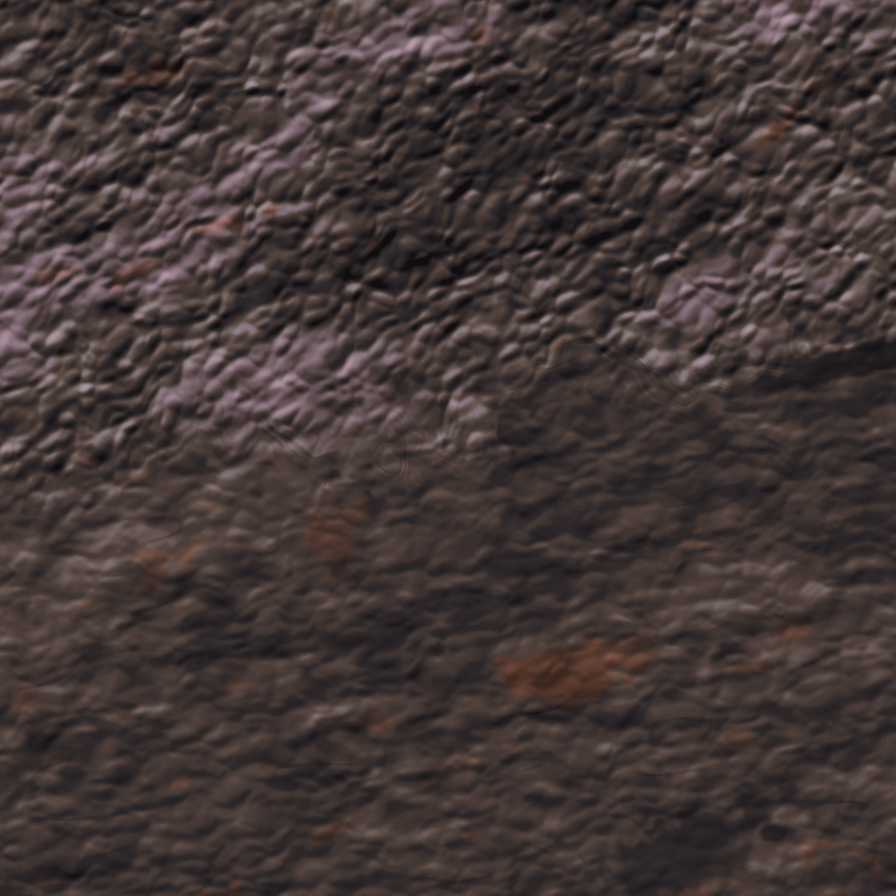
Write a WebGL 2 fragment shader that draws this texture.

```glsl
#version 300 es
precision highp float;
// Weathered rock face: lumpy mauve-grey gravel above darker, flatter beds.
// Soft pebbles with their own shades and layered noise are lit from above, then
// toned through an earth ramp with rust stains, ledges and dark clefts.

uniform vec2 u_resolution;
out vec4 fragColor;

const vec2 LIGHT = vec2(-0.35, 0.94);
const float LIGHT_STEP = 0.006;
const vec3 RUST = vec3(0.45, 0.27, 0.20);
const vec3 MAUVE = vec3(0.37, 0.30, 0.335);

vec2 hash2(vec2 p) {
  vec3 q = fract(p.xyx * vec3(0.1031, 0.1030, 0.0973));
  q += dot(q, q.yzx + 33.33);
  return fract((q.xx + q.yz) * q.zy);
}

vec2 turn(vec2 p, float angle) {
  float c = cos(angle), s = sin(angle);
  return vec2(c * p.x + s * p.y, c * p.y - s * p.x);
}

float noise(vec2 p) {
  vec2 i = floor(p), f = fract(p);
  f = f * f * f * (f * (f * 6.0 - 15.0) + 10.0);
  float low = mix(hash2(i).x, hash2(i + vec2(1, 0)).x, f.x);
  float high = mix(hash2(i + vec2(0, 1)).x, hash2(i + vec2(1, 1)).x, f.x);
  return mix(low, high, f.y);
}

float fbm(vec2 p, int octaves) {
  float sum = 0.0, amp = 0.5, total = 0.0;
  for (int i = 0; i < octaves; i++) {
    sum += amp * noise(p);
    total += amp;
    amp *= 0.55;
    p = turn(p, 0.7) * 2.03 + 17.3;
  }
  return sum / total;
}

// Soft union of round bumps, one per jittered cell: height and stone shade
vec2 pebbles(vec2 p) {
  vec2 cell = floor(p);
  float sum = 0.01, shade = 0.005;
  for (int y = -1; y <= 1; y++) {
    for (int x = -1; x <= 1; x++) {
      vec2 c = cell + vec2(x, y);
      vec2 d = c + 0.05 + 0.9 * hash2(c) - p;
      vec2 kind = hash2(c + 41.0);
      float w = exp(-10.0 * dot(d, d) * mix(0.7, 2.0, kind.x));
      sum += w;
      shade += w * kind.y;
    }
  }
  return vec2(log(sum) / 10.0, shade / sum - 0.5);
}

// Ragged, tilted ellipse: 1 inside, 0 outside
float blot(vec2 p, vec2 center, vec2 size, float angle, float ragged) {
  float d = length(turn(p - center, angle) / size);
  d += ragged * (fbm(p * 32.0, 3) - 0.5);
  return 1.0 - smoothstep(0.6, 1.15, d);
}

// 1 on the gravel slope, 0 on the beds below
float gravelMask(vec2 p) {
  float edge = 0.42 + 0.21 * p.x + 0.2 * (fbm(p * 8.0, 4) - 0.5);
  return smoothstep(-0.05, 0.07, p.y - edge);
}

// Height and shade of the rock
vec2 surface(vec2 p, float gravel) {
  vec2 warp = vec2(noise(p * 27.0), noise(p * 27.0 + 50.0)) - 0.5;
  vec2 slope = turn(p + 0.012 * warp, 0.6) * vec2(1.0, 1.4);
  vec2 bed = turn(p + 0.012 * warp, 0.2) * vec2(1.0, 1.6);
  vec2 lumps = pebbles(slope * 44.0) + 1.1 * pebbles(slope * 25.0 + 9.0);
  lumps.x += 0.75 * fbm(slope * 30.0, 3);
  vec2 layers = 0.7 * pebbles(bed * 18.0) + 0.5 * pebbles(bed * 37.0 + 5.0);
  layers.x += 0.5 * fbm(bed * 26.0, 3);
  return mix(layers, lumps, gravel);
}

vec3 earthRamp(float t) {
  vec3 stops[6] = vec3[6](vec3(0.06, 0.05, 0.06), vec3(0.16, 0.14, 0.15),
    vec3(0.24, 0.20, 0.19), vec3(0.31, 0.25, 0.23),
    vec3(0.40, 0.34, 0.32), vec3(0.50, 0.44, 0.46));
  float s = clamp(t, 0.0, 0.999) * 5.0;
  int i = int(s);
  return mix(stops[i], stops[i + 1], s - float(i)) + 0.35 * clamp(t - 1.0, 0.0, 0.4);
}

void main() {
  vec2 p = gl_FragCoord.xy / u_resolution;
  float gravel = gravelMask(p);
  vec2 rock = surface(p, gravel);
  float relief = rock.x - surface(p + LIGHT * LIGHT_STEP, gravel).x;

  // Broad bands follow the tilt of the strata
  vec2 bed = turn(p, mix(0.2, 0.5, gravel));
  float band = fbm(turn(p, 0.4) * vec2(4.0, 10.0) + 4.0, 4) - 0.5;
  float mottle = fbm(bed * vec2(26.0, 40.0), 4) - 0.5;
  float tone = mix(0.42, 0.57, gravel) + relief * mix(1.1, 1.35, gravel)
             + rock.y * mix(0.17, 0.24, gravel)
             + band * mix(0.5, 1.0, gravel) + mottle * mix(0.42, 0.5, gravel);

  // Soft broken seams along the beds
  float seam = fbm(bed * vec2(6.0, 20.0) + 31.0, 3) - 0.5;
  float broken = smoothstep(0.48, 0.68, noise(bed * vec2(8.0, 14.0)));
  tone -= 0.15 * exp(-900.0 * seam * seam) * broken * (1.0 - gravel);
  tone = max(tone, 0.13 + 0.5 * tone);

  // Smooth ledges, pale stone, clefts and hollows
  tone += 0.20 * blot(p, vec2(0.83, 0.345), vec2(0.14, 0.036), 0.17, 0.5);
  tone += 0.20 * blot(p, vec2(0.09, 0.345), vec2(0.13, 0.022), 0.45, 1.0);
  tone += 0.40 * blot(p, vec2(0.525, 0.547), vec2(0.026, 0.017), 0.1, 0.3);
  float dark = blot(p, vec2(0.82, 0.297), vec2(0.17, 0.010), 0.17, 0.8) * 0.5;
  dark = max(dark, blot(p, vec2(0.94, 0.594), vec2(0.13, 0.017), 0.25, 0.9));
  dark = max(dark, 0.8 * blot(p, vec2(0.76, 0.045), vec2(0.13, 0.045), 0.4, 1.3));
  dark = max(dark, blot(p, vec2(0.865, 0.07), vec2(0.025, 0.013), 0.1, 0.6));
  tone = mix(tone, 0.05 + 0.2 * tone, dark);

  // Iron stains: two large ones and scattered flecks
  float rust = blot(p, vec2(0.64, 0.255), vec2(0.09, 0.03), 0.2, 2.0);
  rust = max(rust, 0.6 * blot(p, vec2(0.365, 0.405), vec2(0.045, 0.04), 0.0, 1.5));
  rust = max(rust, 0.6 * smoothstep(0.73, 0.83, fbm(bed * vec2(13.0, 24.0) + 70.0, 3)));

  vec3 color = earthRamp(tone);
  float cool = gravel * smoothstep(-0.06, 0.08, band) * smoothstep(0.5, 0.68, tone);
  color = mix(color, MAUVE * (0.3 + 1.02 * tone), 0.7 * cool);
  color = mix(color, RUST * (0.4 + 0.95 * tone), 0.7 * rust * (1.0 - dark));
  fragColor = vec4(color, 1.0);
}
```
